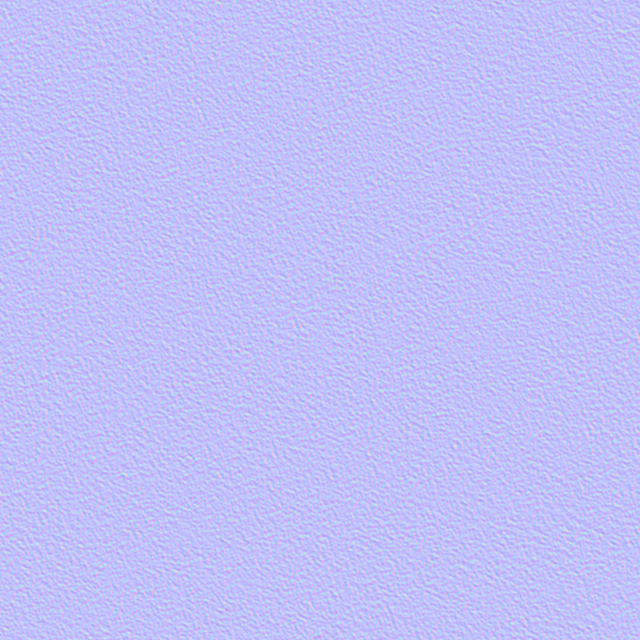
This texture map is drawn by a three.js fragment shader. Its source:

```glsl
varying vec2 vUv;

const float COARSE_CELLS = 124.0;
const float FINE_CELLS = 186.0;
const float COARSE_RELIEF = 0.18;
const float FINE_RELIEF = 0.27;
const float SAMPLE_STEP = 0.0007;
const float SLOPE_SKEW = 0.5;
const vec2 TILT = vec2(0.055, 0.055);
const float BASE_DULLING = 0.05;
const float SLOPE_DULLING = 0.6;

// Random vector in the square from -1 to 1
vec2 hash2(vec2 cell) {
  vec2 seed = vec2(dot(cell, vec2(127.1, 311.7)), dot(cell, vec2(269.5, 183.3)));
  return fract(sin(seed) * 43758.5453) * 2.0 - 1.0;
}

// Smooth lattice noise with random corner gradients
float gradientNoise(vec2 p) {
  vec2 cell = floor(p);
  vec2 f = fract(p);
  vec2 w = f * f * f * (f * (f * 6.0 - 15.0) + 10.0);
  float a = dot(hash2(cell), f);
  float b = dot(hash2(cell + vec2(1.0, 0.0)), f - vec2(1.0, 0.0));
  float c = dot(hash2(cell + vec2(0.0, 1.0)), f - vec2(0.0, 1.0));
  float d = dot(hash2(cell + vec2(1.0, 1.0)), f - vec2(1.0, 1.0));
  return mix(mix(a, b, w.x), mix(c, d, w.x), w.y);
}

vec2 rotate(vec2 p, float angle) {
  float c = cos(angle);
  float s = sin(angle);
  return vec2(c * p.x - s * p.y, s * p.x + c * p.y);
}

// Relief scaled by cell size, so each layer keeps its steepness
float grainLayer(vec2 p, float cells, float relief, float angle) {
  return gradientNoise(rotate(p, angle) * cells + 17.3) * relief / cells;
}

float grainHeight(vec2 p) {
  return grainLayer(p, COARSE_CELLS, COARSE_RELIEF, 0.45)
       + grainLayer(p, FINE_CELLS, FINE_RELIEF, 1.2);
}

// Central differences of the height field
vec2 surfaceSlope(vec2 p, float stepSize) {
  vec2 e = vec2(stepSize, 0.0);
  float dx = grainHeight(p + e.xy) - grainHeight(p - e.xy);
  float dy = grainHeight(p + e.yx) - grainHeight(p - e.yx);
  return vec2(dx, dy) / (2.0 * stepSize);
}

vec3 linearToSrgb(vec3 c) {
  return 1.055 * pow(c, vec3(1.0 / 2.4)) - 0.055;
}

void main() {
  // Steeper on the lit sides, gentler on the others
  vec2 slope = surfaceSlope(vUv, SAMPLE_STEP);
  slope += SLOPE_SKEW * slope * slope + TILT;

  // Unit normal, duller in depth where the grain is steep
  vec3 normal = normalize(vec3(slope, 1.0));
  normal.z -= BASE_DULLING + SLOPE_DULLING * dot(slope, slope);

  // Pack as a gamma encoded colour
  vec3 packedNormal = clamp(normal * 0.5 + 0.5, 0.0, 1.0);
  gl_FragColor = vec4(linearToSrgb(packedNormal), 1.0);
}
```
